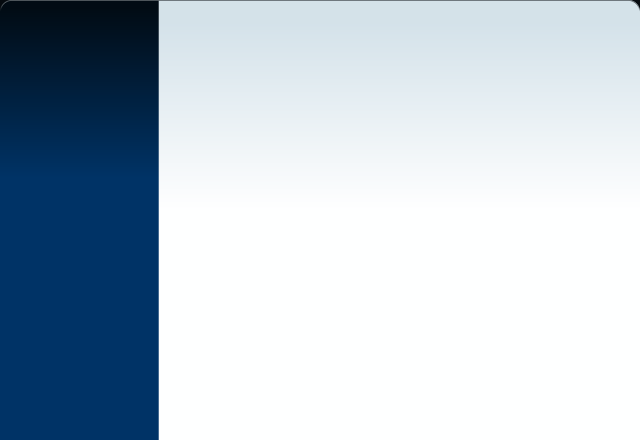
Give the GLSL for this background, as a Shadertoy shader.

```glsl
// Navy sidebar beside a pale panel, both fading downward, under a rounded top rim.
#define SIDEBAR_EDGE 0.248     // fraction of the width
#define SIDEBAR_FADE_END 0.405 // fractions of the height, from the top
#define PANEL_FADE_START 0.05
#define PANEL_FADE_END 0.48
#define CORNER_RADIUS 0.027
#define RIM_WIDTH 0.0019

const vec3 NAVY = vec3(0.0, 0.2, 0.4);
const vec3 MIDNIGHT = vec3(0.004, 0.045, 0.08);
const vec3 MIST = vec3(0.83, 0.885, 0.915);
const vec3 WHITE = vec3(0.998, 1.0, 1.0);
const vec3 BACKDROP = vec3(0.02, 0.04, 0.06);
const vec3 RIM = vec3(0.36, 0.39, 0.41);

// Signed distance to a box with rounded corners
float roundedBox(vec2 p, vec2 halfSize, float radius) {
    vec2 q = abs(p) - halfSize + radius;
    return length(max(q, 0.0)) + min(max(q.x, q.y), 0.0) - radius;
}

float ramp(float start, float end, float x) {
    return clamp((x - start) / (end - start), 0.0, 1.0);
}

void mainImage(out vec4 fragColor, in vec2 fragCoord) {
    vec2 p = fragCoord / iResolution.y;
    float aspect = iResolution.x / iResolution.y;
    float pixel = 1.0 / iResolution.y;
    float depth = 1.0 - p.y;

    // Vertical fades of the two columns
    vec3 sidebar = mix(MIDNIGHT, NAVY, ramp(0.02, SIDEBAR_FADE_END, depth));
    vec3 panel = mix(MIST, WHITE, ramp(PANEL_FADE_START, PANEL_FADE_END, depth));
    float split = SIDEBAR_EDGE * aspect;
    float panelMask = clamp((p.x - split) / pixel + 0.5, 0.0, 1.0);
    vec3 color = mix(sidebar, panel, panelMask);

    // Rounded top corners; the frame runs on below the canvas
    float frame = roundedBox(p - vec2(0.5 * aspect, 0.0),
                             vec2(0.5 * aspect, 1.0), CORNER_RADIUS);
    float inside = clamp(0.5 - frame / pixel, 0.0, 1.0);
    color = mix(BACKDROP, color, inside);

    // Thin rim along the top edge and around its corners
    float rim = clamp((frame + RIM_WIDTH) / pixel + 0.5, 0.0, 1.0) * inside;
    rim *= 1.0 - smoothstep(0.3, 1.0, depth / CORNER_RADIUS);
    color = mix(color, RIM, rim);

    fragColor = vec4(color, 1.0);
}
```
